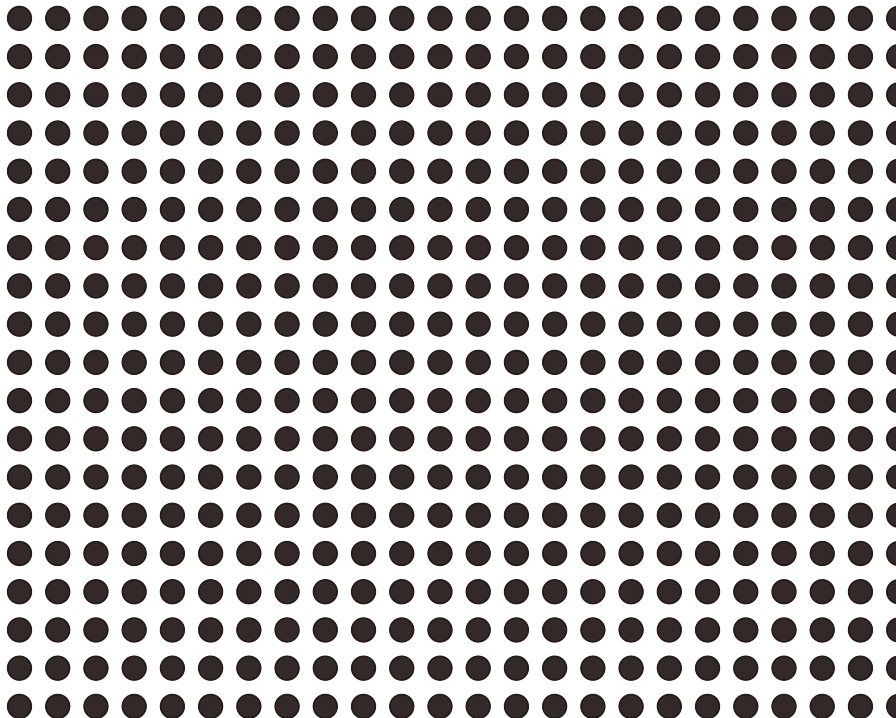
This pattern is drawn by a Shadertoy shader. Its source:

```glsl
// A square grid of dark brown dots on white, cut off at the right and bottom.
// The plane is folded into unit cells counted from the top left corner;
// each cell holds one disc, drawn from its signed distance, with a darker rim.

// Signed distance to the nearest dot edge, in cells
float dotGrid(vec2 cell, float radius) {
    return length(fract(cell) - 0.5) - radius;
}

void mainImage(out vec4 fragColor, in vec2 fragCoord) {
    // Cell coordinates, with y running down from the top edge
    float cellsPerPixel = 23.44 / iResolution.x;
    vec2 cell = vec2(fragCoord.x, iResolution.y - fragCoord.y) * cellsPerPixel;
    cell += vec2(-0.01, 0.02);

    float dist = dotGrid(cell, 0.331);
    float soft = 0.6 * cellsPerPixel;

    // Dot body, slightly darker in a thin band just inside its edge
    float rim = smoothstep(-0.055, -0.035, dist);
    vec3 ink = mix(vec3(0.20, 0.16, 0.16), vec3(0.14, 0.10, 0.09), rim);

    // Smoothed edge against the white ground
    float coverage = 1.0 - smoothstep(-soft, soft, dist);
    fragColor = vec4(mix(vec3(1.0), ink, coverage), 1.0);
}
```
